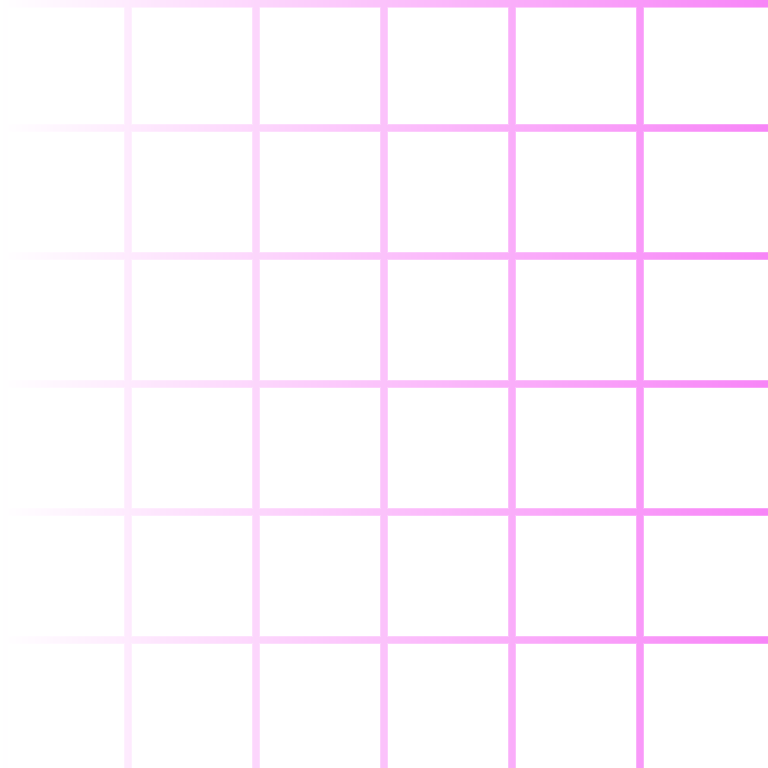
A Shadertoy shader for this pattern:

```glsl
// A six by six grid of thin lines on white, tinted by a horizontal fade
// from white at the left to orchid pink at the right. Each line is a box
// filtered distance to the nearest cell border, counted from the top left.

// Coverage of column lines (x) and row lines (y) at a point in cell units.
vec2 gridLines(vec2 cell, vec2 pixel) {
    float halfWidth = 0.0295;
    // The far borders stay open; the first lines sit fully inside the canvas.
    vec2 centre = clamp(round(cell), vec2(halfWidth), vec2(5.0));
    vec2 dist = abs(cell - centre);
    return clamp((halfWidth - dist) / pixel + 0.5, 0.0, 1.0);
}

void mainImage(out vec4 fragColor, in vec2 fragCoord) {
    vec2 uv = fragCoord / iResolution.xy;
    vec2 cell = vec2(uv.x, 1.0 - uv.y) * 6.0;
    vec2 lines = gridLines(cell, 6.0 / iResolution.xy);

    // Horizontal fade shared by all lines
    vec3 white = vec3(1.0);
    vec3 lineColor = mix(white, vec3(0.97, 0.52, 0.97), uv.x);

    fragColor = vec4(mix(white, lineColor, max(lines.x, lines.y)), 1.0);
}
```
